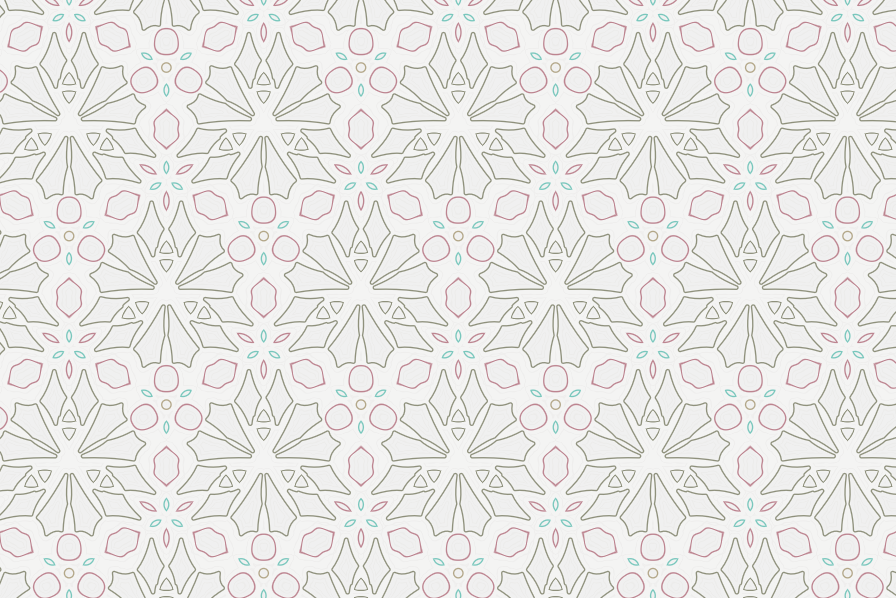
Give the GLSL for this pattern, as a WebGL 2 fragment shader.

```glsl
#version 300 es
precision highp float;
// Fine-line kaleidoscope ornament on pale paper: a triangular lattice is folded
// by mirrors into one equilateral triangle, in which the petals, lenses, eggs
// and small triangles are drawn once as thin outlines of distance functions.

uniform vec2 u_resolution;
out vec4 fragColor;

const float PERIOD = 250.0;        // lattice step in drawing units
const float REPEATS = 4.604;       // lattice steps across the canvas
const float PEN = 0.68;            // half width of the outlines
const float SOFTNESS = 1.35;       // blur of the outlines
const vec2 STAR = vec2(1.855, 1.571) * PERIOD;
const vec2 EGG_AXIS = vec2(0.866025, 0.5);
const vec2 BUD_AXIS = vec2(0.866025, -0.5);
const vec2 RING_CORNER = vec2(125.0, 72.17);
const vec2 BUD_CORNER = vec2(125.0, -72.17);

const vec3 PAPER = vec3(0.956, 0.956, 0.954);
const vec3 FILL = vec3(0.943, 0.943, 0.941);
const vec3 ECHO = vec3(0.89, 0.885, 0.875);
const vec3 OLIVE = vec3(0.45, 0.46, 0.36);
const vec3 ROSE = vec3(0.68, 0.40, 0.46);
const vec3 TEAL = vec3(0.34, 0.73, 0.68);
const vec3 TAN = vec3(0.63, 0.57, 0.42);

float hash(vec2 p) {
    return fract(sin(dot(p, vec2(127.1, 311.7))) * 43758.5);
}

float noise(vec2 p) {
    vec2 i = floor(p), f = fract(p);
    f = f * f * (3.0 - 2.0 * f);
    vec2 e = vec2(0.0, 1.0);
    return mix(mix(hash(i), hash(i + e.yx), f.x),
               mix(hash(i + e.xy), hash(i + e.yy), f.x), f.y);
}

vec2 mirror(vec2 p, vec2 n, float offset) {
    return p - 2.0 * max(dot(p, n) - offset, 0.0) * n;
}

// Reduce to one lattice cell, then reflect into the mirror triangle.
vec2 foldTriangle(vec2 p) {
    float row = round(p.y / (PERIOD * 0.866025));
    p -= row * PERIOD * vec2(0.5, 0.866025);
    p.x -= PERIOD * round(p.x / PERIOD);
    for (int i = 0; i < 5; i++) {
        p = mirror(p, vec2(-0.5, 0.866025), 0.0);
        p = mirror(p, vec2(-0.5, -0.866025), 0.0);
        p = mirror(p, vec2(1.0, 0.0), 0.5 * PERIOD);
    }
    return p;
}

// Coordinates around a centre: x across the axis, y along it.
vec2 local(vec2 p, vec2 centre, vec2 axis) {
    p -= centre;
    return vec2(dot(p, vec2(axis.y, -axis.x)), dot(p, axis));
}

float lens(vec2 p, float halfLength, float halfWidth) {
    float radius = 0.5 * (halfLength * halfLength / halfWidth + halfWidth);
    return length(vec2(abs(p.x) + radius - halfWidth, p.y)) - radius;
}

float egg(vec2 p, float radius) {
    vec2 q = abs(vec2(p.x * (1.06 - 0.006 * p.y), p.y * 0.96));
    return pow(pow(q.x, 2.4) + pow(q.y, 2.4), 1.0 / 2.4) - radius;
}

float roundTriangle(vec2 p, float inner) {
    float d = max(abs(p.x) * 0.866025 + p.y * 0.5, -p.y) - inner;
    return d + 1.8 * smoothstep(inner, 2.0 * inner, length(p));
}

// Closed shape whose sides are curves drawn in toward its middle.
float petal(vec2 p, vec2 v[5], float pull, float corner) {
    vec2 middle = (v[0] + v[1] + v[2] + v[3] + v[4]) / 5.0;
    float nearest = 1e9, side = 1.0;
    for (int i = 0; i < 5; i++) {
        vec2 start = v[i], end = v[(i + 1) % 5], a = start;
        vec2 control = mix(0.5 * (start + end), middle, pull);
        for (int k = 1; k <= 5; k++) {
            float t = float(k) / 5.0;
            vec2 b = mix(mix(start, control, t), mix(control, end, t), t);
            vec2 e = b - a, w = p - a;
            vec2 d = w - e * clamp(dot(w, e) / dot(e, e), 0.0, 1.0);
            nearest = min(nearest, dot(d, d));
            bvec3 c = bvec3(p.y >= a.y, p.y < b.y, e.x * w.y > e.y * w.x);
            if (all(c) || all(not(c))) side = -side;
            a = b;
        }
    }
    return side * sqrt(nearest) - corner;
}

// Box-filtered coverage of a line on the zero contour.
float stroke(float d, float halfWidth, float blur) {
    return clamp((halfWidth - d) / blur + 0.5, 0.0, 1.0)
         - clamp((-halfWidth - d) / blur + 0.5, 0.0, 1.0);
}

void main() {
    float px = REPEATS * PERIOD / u_resolution.x;
    float blur = SOFTNESS * px;
    vec2 p = foldTriangle(gl_FragCoord.xy * px - STAR);

    // Olive petals and small triangles around the star
    float olive = petal(p, vec2[5](vec2(96, 22), vec2(82, 36), vec2(50, 24),
                                   vec2(18, 6), vec2(83, 2)), 0.22, 2.2);
    olive = min(olive, petal(p, vec2[5](vec2(109, -41), vec2(73, -36), vec2(58, -18),
                                        vec2(50, -9), vec2(84, -8)), 0.26, 2.2));
    olive = min(olive, roundTriangle(local(p, BUD_AXIS * 56.0, BUD_AXIS), 6.0));
    olive = min(olive, roundTriangle(local(p, BUD_AXIS * 36.0, -BUD_AXIS), 6.0));

    // Rose eggs, lobed lenses and slim buds; teal leaves; tan rings
    float rose = egg(local(p, EGG_AXIS * 111.0, EGG_AXIS), 16.0);
    vec2 lobe = p - vec2(125.0, -7.0);
    rose = min(rose, lens(lobe, 25.0, 16.0) + 1.2 * cos(0.31 * lobe.y));
    rose = min(rose, lens(local(p, BUD_CORNER - BUD_AXIS * 27.0, BUD_AXIS), 11.5, 3.4));
    float teal = min(lens(p - RING_CORNER + vec2(0.0, 29.0), 7.5, 3.0),
                     lens(p - BUD_CORNER - vec2(0.0, 16.0), 7.5, 3.0));
    float ring = length(p - RING_CORNER) - 6.0;

    // Paper, tinted interiors and faint echo contours
    float d = min(min(olive, rose), min(teal, ring));
    vec3 color = mix(PAPER, FILL, smoothstep(px, -px, d + 1.5));
    float wobble = d + 2.5 * (noise(p * 0.22) - 0.5);
    float echo = stroke(abs(wobble) - 6.5, 0.5, px) + stroke(wobble + 10.5, 0.5, px);
    color = mix(color, ECHO, 0.4 * min(echo, 1.0));

    // Coloured outlines
    color = mix(color, OLIVE, stroke(olive, PEN, blur));
    color = mix(color, ROSE, stroke(rose, PEN, blur));
    color = mix(color, TEAL, stroke(teal, PEN, blur));
    color = mix(color, TAN, stroke(ring, PEN, blur));
    fragColor = vec4(color, 1.0);
}
```
